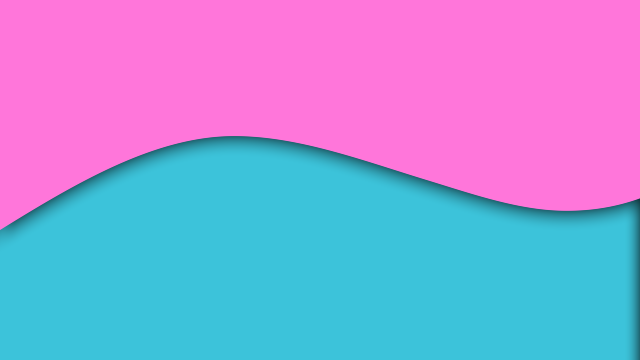
A Shadertoy shader for this background:

```glsl
const vec3 PINK = vec3(1.0, 0.463, 0.855);
const vec3 CYAN = vec3(0.235, 0.765, 0.855);
const float ASPECT = 16.0 / 9.0;
const float SHADOW_STRENGTH = 0.5;
const float SHADOW_WIDTH = 0.06;
const float SIDE_WIDTH = 0.046;
const float LEFT_FADE = 0.045;

// Wave knots: x, height, slope
const int KNOT_COUNT = 5;
const vec3 KNOTS[KNOT_COUNT] = vec3[KNOT_COUNT](
    vec3(0.0, 0.361, 0.62),
    vec3(0.6505, 0.622, 0.0),
    vec3(1.185, 0.5, -0.305),
    vec3(1.574, 0.4144, 0.0),
    vec3(ASPECT, 0.449, 0.36));

// Cubic Hermite segment between two knots
float hermite(vec3 a, vec3 b, float x) {
    float span = b.x - a.x;
    float u = (x - a.x) / span;
    float v = 1.0 - u;
    float blend = u * u * (3.0 - 2.0 * u);
    return mix(a.y, b.y, blend) + span * u * v * (a.z * v - b.z * u);
}

float waveHeight(float x) {
    float height = hermite(KNOTS[0], KNOTS[1], x);
    for (int i = 1; i < KNOT_COUNT - 1; i++) {
        if (x >= KNOTS[i].x) height = hermite(KNOTS[i], KNOTS[i + 1], x);
    }
    return height;
}

// Soft falloff from 1 at the edge to 0 at the given width
float falloff(float dist, float width) {
    float t = clamp(1.0 - dist / width, 0.0, 1.0);
    return t * t;
}

void mainImage(out vec4 fragColor, in vec2 fragCoord) {
    vec2 p = fragCoord / iResolution.xy * vec2(ASPECT, 1.0);
    float pixel = 1.0 / iResolution.y;

    // Signed distance below the wave, corrected for its slope
    float height = waveHeight(p.x);
    float slope = (waveHeight(p.x + pixel) - waveHeight(p.x - pixel)) / (2.0 * pixel);
    float depth = (height - p.y) / sqrt(1.0 + slope * slope);

    // Shadow under the wave and along the right border
    float waveShadow = falloff(max(depth, 0.0), SHADOW_WIDTH);
    waveShadow *= mix(0.5, 1.0, smoothstep(0.0, LEFT_FADE, p.x));
    float sideShadow = falloff(ASPECT - p.x, SIDE_WIDTH);
    float shadow = 1.0 - (1.0 - SHADOW_STRENGTH * waveShadow) * (1.0 - SHADOW_STRENGTH * sideShadow);

    // Pink sheet over the shaded cyan ground
    vec3 ground = CYAN * (1.0 - shadow);
    float sheet = smoothstep(0.6 * pixel, -0.6 * pixel, depth);
    fragColor = vec4(mix(ground, PINK, sheet), 1.0);
}
```
